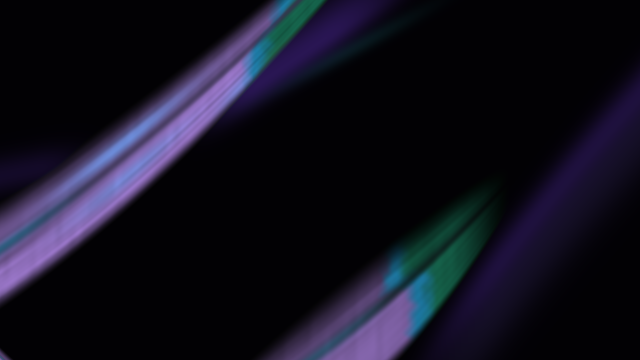
This background is drawn by a Shadertoy shader. Its source:

```glsl
const vec3 NIGHT = vec3(0.006, 0.002, 0.016);
const vec3 LILAC = vec3(0.56, 0.43, 0.73);
const vec3 SKY = vec3(0.40, 0.56, 0.86);
const vec3 CYAN = vec3(0.11, 0.46, 0.62);
const vec3 GREEN = vec3(0.08, 0.37, 0.28);
const vec3 INDIGO = vec3(0.14, 0.075, 0.28);
const vec3 SLATE = vec3(0.09, 0.07, 0.16);

float hash(vec2 p) {
    vec3 q = fract(vec3(p.xyx) * 0.1031);
    q += dot(q, q.yzx + 33.33);
    return fract((q.x + q.y) * q.z);
}

float valueNoise(vec2 p) {
    vec2 cell = floor(p);
    vec2 f = fract(p);
    f = f * f * (3.0 - 2.0 * f);
    float low = mix(hash(cell), hash(cell + vec2(1.0, 0.0)), f.x);
    float high = mix(hash(cell + vec2(0.0, 1.0)), hash(cell + vec2(1.0)), f.x);
    return mix(low, high, f.y);
}

float bump(float x, float center, float width) {
    float d = (x - center) / width;
    return exp(-d * d);
}

// Parabola through the point start, with the given slope and bend
float curve(float x, vec2 start, float slope, float bend) {
    float u = x - start.x;
    return start.y + u * (slope + bend * u);
}

// Soft ridge with separate falloffs above and below its center
float ridge(float d, float above, float below) {
    return bump(d, 0.0, d > 0.0 ? above : below);
}

// Lilac turning through cyan into green along a beam
vec3 spectrum(float along, float start, float span, vec3 base) {
    vec3 cool = mix(base, CYAN, smoothstep(start - 0.03, start + 0.015, along));
    return mix(cool, GREEN, smoothstep(start + 0.2 * span, start + span, along));
}

// Coverage across a beam, where t runs from its lower to its upper edge
float coverage(float t, float lowSoft, float highSoft) {
    return smoothstep(-lowSoft, lowSoft, t)
         * (1.0 - smoothstep(1.0 - highSoft, 1.0 + highSoft, t));
}

float fibres(vec2 p, float t) {
    float strands = valueNoise(vec2(p.x * 5.0, t * 18.0));
    float grain = valueNoise(vec2(p.x * 55.0, t * 3.0));
    return 0.88 + 0.16 * strands + 0.08 * grain;
}

vec3 upperBeam(vec2 p) {
    float low = curve(p.x, vec2(0.0, 0.167), 0.68, 0.265);
    float high = curve(p.x, vec2(0.0, 0.40), 0.68, 0.13);
    float t = (p.y - low) / max(high - low, 0.05);
    float upperLobe = smoothstep(0.5, 0.72, t);

    // Lilac body with two pale blue streaks
    vec3 base = LILAC * mix(1.0, 0.74, upperLobe);
    base = mix(base, SKY, 0.85 * bump(t, 0.78, 0.13) * bump(p.x, 0.34, 0.17));
    base = mix(base, SKY, 0.65 * bump(t, 0.32, 0.12) * bump(p.x, 0.36, 0.15));
    base = mix(base, SKY, 0.6 * bump(t, 0.1, 0.17) * bump(p.x, 0.68, 0.07));

    float along = p.x - 0.07 * upperLobe + 0.02 * valueNoise(p * 40.0);
    vec3 color = spectrum(along, 0.71, 0.07, base);

    // Dark seam, teal toward the left end
    vec3 seam = mix(vec3(0.10, 0.35, 0.45), vec3(0.23, 0.20, 0.32),
                    smoothstep(0.02, 0.3, p.x));
    color = mix(color, seam, 0.8 * bump(t, 0.6, 0.08));
    color *= 1.0 - 0.25 * bump(t, 0.46, 0.1) * (1.0 - smoothstep(0.1, 0.4, p.x));
    return color * fibres(p, t) * coverage(t, 0.14, 0.24);
}

vec3 lowerBeam(vec2 p) {
    float low = curve(p.x, vec2(1.088, 0.0), 1.0, 0.9);
    float high = curve(p.x, vec2(0.744, 0.0), 0.8, 0.0);
    float t = (p.y - low) / max(high - low, 0.05);
    float upperLobe = smoothstep(0.55, 0.75, t);

    vec3 base = LILAC * mix(0.86, 0.6, upperLobe);
    float along = p.x + 0.07 * upperLobe + 0.02 * valueNoise(p * 40.0);
    vec3 color = spectrum(along, 1.16, 0.07, base);
    color *= mix(1.0, 0.78, upperLobe * smoothstep(1.08, 1.2, p.x));

    // Central seam and the fade into darkness
    vec3 seam = mix(vec3(0.13, 0.30, 0.38), vec3(0.05, 0.10, 0.10),
                    smoothstep(0.9, 1.15, p.x));
    color = mix(color, seam, 0.8 * bump(t, 0.65, 0.07));
    float fade = 1.0 - smoothstep(1.22, 1.43, p.x);
    return color * fibres(p, t) * coverage(t, 0.1, 0.24) * fade;
}

vec3 veils(vec2 p) {
    // Tail spreading from the upper beam, with a faint teal rim
    float tail = p.y - curve(p.x, vec2(0.62, 0.70), 0.68, 0.0);
    float tailSpan = smoothstep(0.5, 0.72, p.x) * (1.0 - smoothstep(0.9, 1.25, p.x));
    vec3 color = INDIGO * 1.1 * ridge(tail, 0.10, 0.055) * tailSpan;
    float rim = p.y - curve(p.x, vec2(0.65, 0.685), 0.54, 0.0);
    color += vec3(0.02, 0.09, 0.09) * bump(rim, 0.0, 0.025) * bump(p.x, 0.98, 0.2);

    // Wisp at the left edge
    float wisp = p.y - curve(p.x, vec2(0.0, 0.51), 0.2, 0.0);
    color += INDIGO * 0.5 * ridge(wisp, 0.055, 0.05) * (1.0 - smoothstep(0.1, 0.32, p.x));

    // Broad band on the right
    float band = p.y - curve(p.x, vec2(1.23, 0.06), 1.4, -0.28);
    float bandSpan = smoothstep(1.05, 1.4, p.x);
    color += INDIGO * 0.75 * ridge(band, 0.075, 0.075) * bandSpan;
    return color + SLATE * 0.75 * ridge(band + 0.12, 0.08, 0.12) * bandSpan;
}

void mainImage(out vec4 fragColor, in vec2 fragCoord) {
    vec2 p = fragCoord / iResolution.y;
    p.x += 0.5 * (16.0 / 9.0 - iResolution.x / iResolution.y);
    vec3 color = NIGHT + veils(p);
    color = max(color, upperBeam(p));
    color = max(color, lowerBeam(p));
    fragColor = vec4(color, 1.0);
}
```
